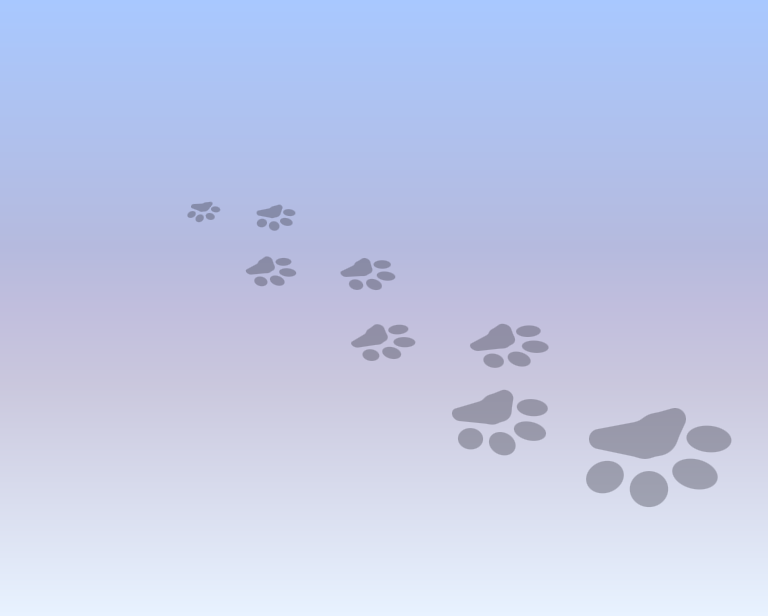
This background is drawn by a Shadertoy shader. Its source:

```glsl
// A trail of grey paw prints receding over a soft blue-to-lilac-to-white gradient.
// One print is built from four tapered toes and a smooth heel pad, then repeated
// in a loop through a per-print affine frame that gives size, lean and perspective.

const vec2 CANVAS = vec2(100.0, 80.08);   // units: percent of the canvas width

// Background colours, bottom to top, and the heights of the inner stops
const vec3 MIST  = vec3(0.91, 0.95, 1.00);
const vec3 ROSE  = vec3(0.79, 0.78, 0.865);
const vec3 LILAC = vec3(0.755, 0.745, 0.865);
const vec3 SLATE = vec3(0.71, 0.73, 0.87);
const vec3 SKY   = vec3(0.66, 0.785, 1.00);
const float ROSE_Y = 0.38, LILAC_Y = 0.50, SLATE_Y = 0.60;

// Print ink
const vec3 INK = vec3(0.20, 0.20, 0.25);
const float INK_ALPHA = 0.35;
const float PAD_BLEND = 0.25;

// Placement of each print, near to far: middle toe, then its two local axes
const int PRINTS = 8;
const vec2 PLACE[PRINTS] = vec2[](
    vec2(84.5, 16.5), vec2(65.4, 22.4), vec2(67.6, 33.4), vec2(51.0, 34.2),
    vec2(48.7, 43.1), vec2(36.1, 43.6), vec2(35.7, 50.7), vec2(26.0, 51.7));
const vec4 AXES[PRINTS] = vec4[](
    vec4(1.0, 0.0, 0.0, 1.0),          vec4(0.667, 0.063, -0.2, 0.644),
    vec4(0.475, 0.142, -0.386, 0.386), vec4(0.383, 0.133, -0.327, 0.307),
    vec4(0.341, 0.085, -0.245, 0.297), vec4(0.306, 0.09, -0.243, 0.267),
    vec4(0.272, 0.004, -0.025, 0.262), vec4(0.204, -0.029, 0.074, 0.213));

// Toes: centre and radii, with a tilt in radians
const int TOES = 4;
const vec4 TOE[TOES] = vec4[](
    vec4(7.81, 6.51, 2.93, 1.72), vec4(5.99, 1.95, 3.0, 1.93),
    vec4(0.0, 0.0, 2.5, 2.34),    vec4(-5.73, 1.56, 2.5, 2.05));
const float TILT[TOES] = float[](-0.09, -0.23, 0.0, 0.35);

// Heel pad spine: centre and radius of each joint
const int JOINTS = 4;
const vec3 SPINE[JOINTS] = vec3[](
    vec3(-6.51, 6.51, 1.30), vec3(-0.52, 6.45, 2.47),
    vec3(1.04, 7.10, 2.73),  vec3(3.39, 9.11, 1.43));

vec3 background(float y) {
    vec3 color = mix(MIST, ROSE, clamp(y / ROSE_Y, 0.0, 1.0));
    color = mix(color, LILAC, clamp((y - ROSE_Y) / (LILAC_Y - ROSE_Y), 0.0, 1.0));
    color = mix(color, SLATE, clamp((y - LILAC_Y) / (SLATE_Y - LILAC_Y), 0.0, 1.0));
    return mix(color, SKY, clamp((y - SLATE_Y) / (1.0 - SLATE_Y), 0.0, 1.0));
}

float smoothMin(float a, float b, float k) {
    float h = max(k - abs(a - b), 0.0) / k;
    return min(a, b) - 0.25 * h * h * k;
}

float ellipse(vec2 p, vec2 radii, float tilt) {
    float c = cos(tilt), s = sin(tilt);
    vec2 q = vec2(c * p.x + s * p.y, c * p.y - s * p.x);
    return (length(q / radii) - 1.0) * min(radii.x, radii.y);
}

// Hull of two circles, each given as centre and radius
float taperedCapsule(vec2 p, vec3 a, vec3 b) {
    vec2 span = b.xy - a.xy;
    float len = length(span);
    vec2 dir = span / len;
    vec2 rel = p - a.xy;
    float taper = (a.z - b.z) / len;
    float across = abs(rel.x * dir.y - rel.y * dir.x);
    float along = dot(rel, dir) - across * taper / sqrt(1.0 - taper * taper);
    float t = clamp(along / len, 0.0, 1.0);
    return length(rel - span * t) - mix(a.z, b.z, t);
}

float pawPrint(vec2 p) {
    float pad = taperedCapsule(p, SPINE[0], SPINE[1]);
    for (int i = 1; i < JOINTS - 1; i++)
        pad = smoothMin(pad, taperedCapsule(p, SPINE[i], SPINE[i + 1]), PAD_BLEND);
    float d = pad;
    for (int i = 0; i < TOES; i++)
        d = min(d, ellipse(p - TOE[i].xy, TOE[i].zw, TILT[i]));
    return d;
}

void mainImage(out vec4 fragColor, in vec2 fragCoord) {
    vec2 uv = fragCoord / iResolution.xy;
    vec2 p = uv * CANVAS;

    // Coverage of all prints, smoothed over one pixel
    float cover = 0.0;
    for (int i = 0; i < PRINTS; i++) {
        mat2 frame = mat2(AXES[i].xy, AXES[i].zw);
        float d = pawPrint(inverse(frame) * (p - PLACE[i]));
        cover = max(cover, clamp(0.5 - d / max(fwidth(d), 1e-5), 0.0, 1.0));
    }

    fragColor = vec4(mix(background(uv.y), INK, INK_ALPHA * cover), 1.0);
}
```
